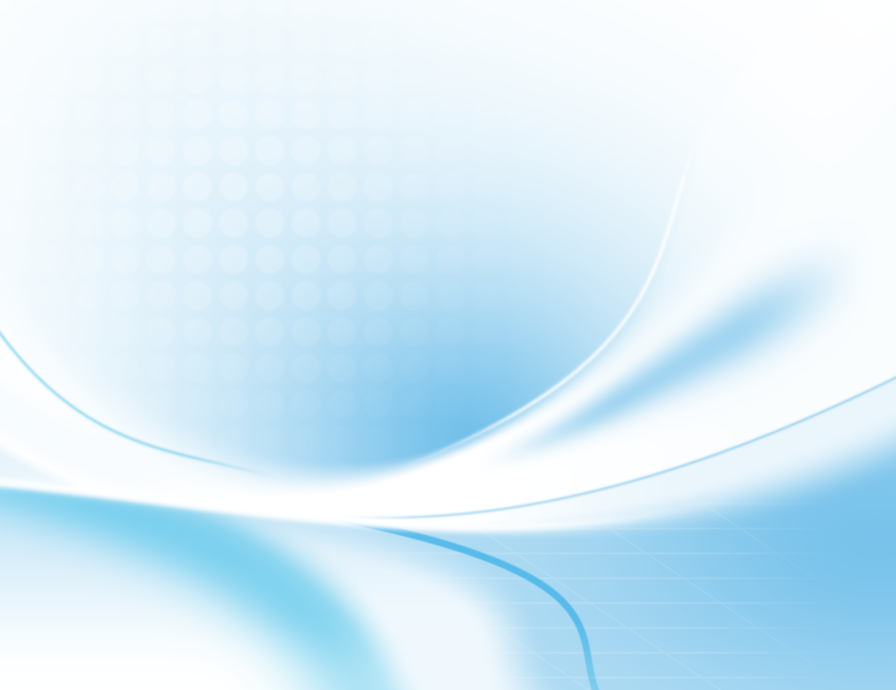
A WebGL 2 fragment shader for this background:

```glsl
#version 300 es
precision highp float;
// Soft blue and white background: a glowing field above sweeping ribbons.
// Each edge is a cubic through four points; signed distances to these curves
// drive the fills, glows and hairlines. Units: canvas height, origin lower left.

uniform vec2 u_resolution;
out vec4 outColor;

const float ASPECT = 1.3;
const vec3 WHITE = vec3(1.0);
const vec3 DEEP_BLUE = vec3(0.40, 0.73, 0.91);
const vec3 CYAN = vec3(0.36, 0.78, 0.92);
const vec3 ARC_BLUE = vec3(0.28, 0.71, 0.91);

const vec2 FIELD_CENTER = vec2(0.68, 0.356);
const vec2 POOL_CENTER = vec2(1.27, 0.22);
const vec2 DOT_ORIGIN = vec2(0.339, 0.729);
const float DOT_PITCH = 0.0525;
const float DOT_RADIUS = 0.021;
const float GRID_PITCH = 0.036;

// Curves: four positions along an axis, then four heights across it.
const vec4 FIELD_X = vec4(0.0, 0.254, 0.644, 1.153);
const vec4 FIELD_Y = vec4(0.542, 0.351, 0.342, 0.746);
const vec4 BASE_X = vec4(0.0, 0.441, 0.78, 1.302);
const vec4 BASE_Y = vec4(0.297, 0.247, 0.234, 0.36);
const vec4 STREAK_X = vec4(0.729, 0.881, 1.017, 1.22);
const vec4 STREAK_Y = vec4(0.339, 0.41, 0.488, 0.593);
const vec4 RIGHT_LINE_X = vec4(0.475, 0.678, 1.017, 1.302);
const vec4 RIGHT_LINE_Y = vec4(0.2525, 0.256, 0.334, 0.454);
const vec4 LEFT_LINE_X = vec4(0.0, 0.068, 0.17, 0.407);
const vec4 LEFT_LINE_Y = vec4(0.517, 0.441, 0.373, 0.305);
const vec4 LOW_LINE_X = vec4(0.0, 0.1, 0.2, 0.42);
const vec4 LOW_LINE_Y = vec4(0.364, 0.31, 0.274, 0.253);
// Steep curves run along y instead.
const vec4 HALO_Y = vec4(0.814, 0.61, 0.432, 0.319);
const vec4 HALO_X = vec4(1.017, 0.949, 0.797, 0.576);
const vec4 VEIL_LEFT_Y = vec4(0.246, 0.169, 0.076, 0.0);
const vec4 VEIL_LEFT_X = vec4(0.339, 0.458, 0.542, 0.585);
const vec4 VEIL_RIGHT_Y = vec4(0.242, 0.195, 0.11, 0.0);
const vec4 VEIL_RIGHT_X = vec4(0.508, 0.644, 0.746, 0.788);
const vec4 ARC_Y = vec4(0.242, 0.212, 0.11, 0.0);
const vec4 ARC_X = vec4(0.525, 0.644, 0.831, 0.864);

float cubic(float t, vec4 k, vec4 v) {
    vec4 d = t - k;
    return v.x * d.y * d.z * d.w / ((k.x - k.y) * (k.x - k.z) * (k.x - k.w))
         + v.y * d.x * d.z * d.w / ((k.y - k.x) * (k.y - k.z) * (k.y - k.w))
         + v.z * d.x * d.y * d.w / ((k.z - k.x) * (k.z - k.y) * (k.z - k.w))
         + v.w * d.x * d.y * d.z / ((k.w - k.x) * (k.w - k.y) * (k.w - k.z));
}

// Approximate signed distance, positive above the curve.
float above(vec2 p, vec4 k, vec4 v) {
    float f = cubic(p.x, k, v);
    float slope = (cubic(p.x + 0.002, k, v) - f) / 0.002;
    return (p.y - f) / sqrt(1.0 + slope * slope);
}

float bell(float d, float width) { return exp(-d * d / (width * width)); }

float window(float t, float lo, float hi, float soft) {
    return smoothstep(lo, lo + soft, t) * (1.0 - smoothstep(hi - soft, hi, t));
}

vec3 upperField(vec2 p, float halo) {
    vec2 d = p - FIELD_CENTER;
    d.x *= d.x < 0.0 ? 0.82 : 0.95;
    float blue = 0.92 * exp(-6.4 * pow(length(d), 1.5));
    blue += 0.09 * bell(length(p - vec2(0.32, 0.78)), 0.32);
    blue *= 1.0 - 0.25 * smoothstep(0.0, 0.02, halo);
    vec3 color = mix(WHITE, DEEP_BLUE, blue);
    // Pale dot lattice
    vec2 cell = (fract((p - DOT_ORIGIN) / DOT_PITCH + 0.5) - 0.5) * DOT_PITCH;
    float disc = 1.0 - smoothstep(-0.003, 0.003, length(cell) - DOT_RADIUS);
    return mix(color, WHITE, 0.24 * disc * bell(length(p - vec2(0.33, 0.74)), 0.28));
}

vec3 lowerField(vec2 p) {
    float left = above(p.yx, VEIL_LEFT_Y, VEIL_LEFT_X);
    float right = above(p.yx, VEIL_RIGHT_Y, VEIL_RIGHT_X);
    // Left haze with its cyan fold
    vec3 haze = mix(WHITE, DEEP_BLUE, 0.34 * smoothstep(0.0, 0.29, p.y));
    float fold = bell(left + 0.055, 0.085) * mix(0.5, 0.72, smoothstep(0.0, 0.12, p.y));
    haze = mix(haze, CYAN, fold);
    // Right pool with faint ruled lines
    float pool = 0.5 + 0.38 * bell(length((p - POOL_CENTER) * vec2(0.7, 1.2)), 0.26);
    vec3 water = mix(WHITE, DEEP_BLUE, pool);
    float rule = bell((fract(p.y / GRID_PITCH) - 0.5) * GRID_PITCH, 0.0016);
    float slant = bell((fract((p.x + 1.5 * p.y) / 0.19) - 0.5) * 0.19, 0.002);
    water = mix(water, WHITE, 0.13 * max(rule, slant) * window(p.x, 0.4, 1.25, 0.25));
    // Pale veil between the two
    vec3 veil = mix(WHITE, DEEP_BLUE, 0.1 + 0.12 * smoothstep(0.1, 0.24, p.y));
    vec3 color = mix(haze, veil, smoothstep(-0.025, 0.04, left));
    color = mix(color, water, smoothstep(-0.07, 0.03, right));
    float arc = above(p.yx, ARC_Y, ARC_X);
    float stroke = 1.0 - smoothstep(0.003, 0.007, abs(arc));
    return mix(color, ARC_BLUE, stroke * mix(0.45, 0.85, smoothstep(0.0, 0.12, p.y)));
}

vec3 ribbons(vec2 p) {
    float streak = above(p, STREAK_X, STREAK_Y);
    float width = mix(0.016, 0.05, smoothstep(0.72, 1.2, p.x));
    float blue = 0.58 * bell(streak, width) * window(p.x, 0.68, 1.28, 0.22);
    float line = above(p, RIGHT_LINE_X, RIGHT_LINE_Y);
    float shade = smoothstep(0.003, -0.003, line) * smoothstep(0.6, 1.0, p.x);
    blue += 0.11 * shade + 0.03 * smoothstep(0.7, 1.1, p.x);
    blue += 0.42 * bell(line, 0.0025) * smoothstep(0.47, 0.62, p.x);
    float low = above(p, LOW_LINE_X, LOW_LINE_Y);
    blue += 0.15 * smoothstep(0.0, -0.02, low) * (1.0 - smoothstep(0.0, 0.25, p.x));
    blue += 0.05 * bell(low - 0.04, 0.04) * (1.0 - smoothstep(0.1, 0.4, p.x));
    return mix(WHITE, DEEP_BLUE, blue);
}

void main() {
    vec2 p = gl_FragCoord.xy / u_resolution * vec2(ASPECT, 1.0);
    float base = above(p, BASE_X, BASE_Y);
    float field = above(p, FIELD_X, FIELD_Y);
    float halo = above(p.yx, HALO_Y, HALO_X);

    // Stack the three layers
    float baseSoft = mix(0.008, 0.045, smoothstep(0.5, 1.25, p.x));
    float fieldSoft = mix(0.014, 0.06, smoothstep(0.0, 0.55, abs(p.x - 0.68)));
    vec3 color = mix(lowerField(p), ribbons(p), smoothstep(-baseSoft, baseSoft, base));
    color = mix(color, upperField(p, halo), smoothstep(-fieldSoft, fieldSoft, field));

    // Highlights and hairlines
    color = mix(color, WHITE, 0.85 * bell(base - 0.004, 0.008) * (1.0 - smoothstep(0.7, 1.1, p.x)));
    color = mix(color, WHITE, 0.75 * bell(halo, 0.0035) * window(p.y, 0.3, 0.82, 0.12));
    float leftLine = above(p, LEFT_LINE_X, LEFT_LINE_Y);
    float leftFade = 1.0 - smoothstep(0.25, 0.42, p.x);
    color = mix(color, CYAN, 0.5 * bell(leftLine, 0.0028) * leftFade);
    outColor = vec4(color, 1.0);
}
```
